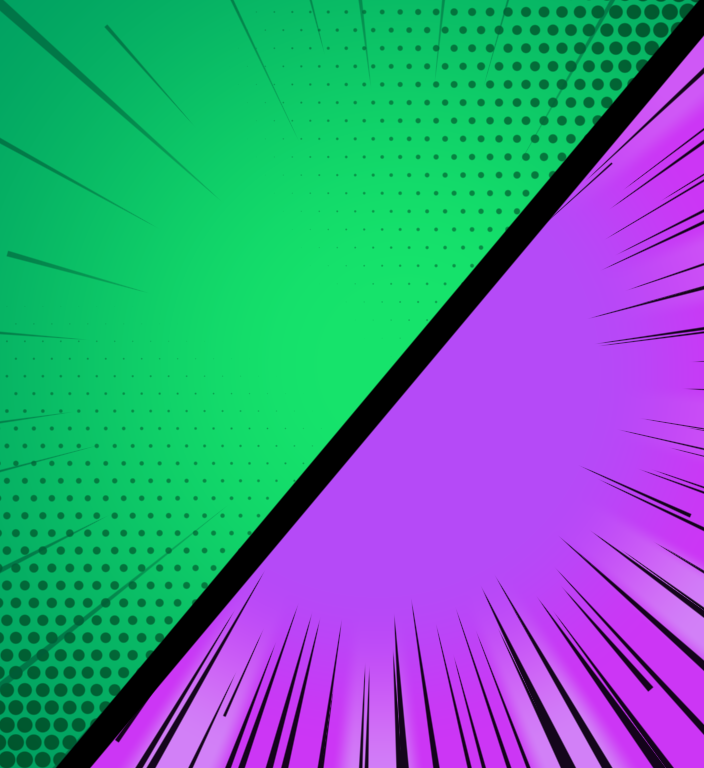
Reproduce this background procedurally as a WebGL 2 fragment shader.

```glsl
#version 300 es
precision highp float;
// Comic versus backdrop: halftone green and speed-line purple halves split by a black diagonal bar.

#define GREEN_CENTER vec2(0.527, 0.525)
#define PURPLE_CENTER vec2(0.492, 0.512)
#define BAR_SLOPE 0.838
#define BAR_OFFSET 0.095
#define BAR_HALF_WIDTH 0.0225
#define DOT_RADIUS 0.0115
#define DOT_REACH 0.72
#define GREEN_SPIKES 32.0
#define PURPLE_SPIKES 64.0
#define BEAM_STEP 0.4712

uniform vec2 u_resolution;
out vec4 fragColor;

const float TAU = 6.2831853;

float hash(vec2 p) {
    return fract(sin(dot(p, vec2(127.1, 311.7))) * 43758.5453);
}

// Coverage of a shape from its signed distance
float fill(float d) {
    float px = 1.0 / u_resolution.y;
    return smoothstep(px, -px, d);
}

// Radial wedges, one per angular cell, sharp towards the middle
float spikes(vec2 q, float count, float seed, vec2 tipRange, float taper) {
    float r = length(q);
    float a = atan(q.y, q.x) / TAU * count;
    vec2 id = vec2(floor(a), seed);
    float shift = (hash(id) - 0.5) * 0.5;
    float across = abs(fract(a) - 0.5 - shift) * TAU / count * r;
    float tip = mix(tipRange.x, tipRange.y, hash(id + 17.3));
    float tail = tip + mix(0.12, 0.9, hash(id + 41.9));
    float halfWidth = taper * (r - tip) * mix(0.55, 1.3, hash(id + 73.1));
    return fill(across - halfWidth) * smoothstep(0.0, 0.025, r - tip) * fill(r - tail);
}

// Staggered dots that shrink away from a corner; x = coverage, y = nearness
vec2 halftone(vec2 p, vec2 anchor, vec2 pitch, vec2 corner) {
    vec2 g = (p - anchor) / pitch;
    float row = floor(g.y + 0.5);
    g.x += 0.5 * mod(row, 2.0);
    vec2 offset = (g - vec2(floor(g.x + 0.5), row)) * pitch;
    float near = max(1.0 - 1.12 * length(p - corner) / DOT_REACH, 0.0);
    float radius = DOT_RADIUS * pow(near, 1.25);
    float dots = fill(length(offset) - radius) * smoothstep(0.0, 0.15, near);
    return vec2(dots, near);
}

vec3 greenSide(vec2 p) {
    vec2 q = p - GREEN_CENTER;
    vec3 color = mix(vec3(0.085, 0.89, 0.42), vec3(0.0, 0.62, 0.38),
                     smoothstep(0.08, 0.8, length(q)));

    // Halftone in the two corners beside the bar
    vec2 low = halftone(p, vec2(0.009, 0.374), vec2(0.0234, 0.0227), vec2(0.0));
    vec2 high = halftone(p, vec2(0.521, 0.654), vec2(0.0234, 0.0236), vec2(0.918, 1.0));
    vec3 dotColor = vec3(0.0, 0.31, 0.16);
    color = mix(color, dotColor, low.x * mix(0.4, 0.95, low.y));
    color = mix(color, dotColor, high.x * mix(0.4, 0.95, high.y));

    // Soft dark rays
    float ray = spikes(q, GREEN_SPIKES, 3.0, vec2(0.29, 0.46), 0.016);
    float strength = mix(0.3, 0.65, smoothstep(0.3, 0.6, length(q)));
    return mix(color, vec3(0.0, 0.36, 0.22), ray * strength);
}

vec3 purpleSide(vec2 p) {
    vec2 q = p - PURPLE_CENTER;
    float r = length(q);
    float angle = atan(q.y, q.x);
    vec3 color = mix(vec3(0.71, 0.29, 0.97), vec3(0.80, 0.21, 0.96),
                     smoothstep(0.27, 0.5, r));

    // Pale beams at even angles, strongest along the bottom
    float turn = (angle + 0.25 * TAU) / BEAM_STEP;
    float beam = abs(turn - floor(turn + 0.5)) * BEAM_STEP;
    float power = mix(0.75, 0.35, smoothstep(-0.6, -0.2, angle));
    float glow = smoothstep(0.12, 0.06, beam) * smoothstep(0.3, 0.54, r);
    color = mix(color, vec3(0.83, 0.60, 0.97), glow * power);

    // Ink speed lines in two layers, heavier downwards
    float taper = mix(0.021, 0.011, smoothstep(-1.0, -0.2, angle));
    float ink = 0.0;
    for (int i = 0; i < 2; i++) {
        float seed = 11.0 + 8.0 * float(i);
        ink = max(ink, spikes(q, PURPLE_SPIKES, seed, vec2(0.28, 0.43), taper));
    }
    return mix(color, vec3(0.04, 0.0, 0.06), ink * 0.95);
}

void main() {
    vec2 p = gl_FragCoord.xy / u_resolution.y;

    // Signed distance to the diagonal, positive on the purple side
    float slant = inversesqrt(1.0 + BAR_SLOPE * BAR_SLOPE);
    float side = (p.x - BAR_SLOPE * p.y - BAR_OFFSET) * slant;
    vec3 color = side < 0.0 ? greenSide(p) : purpleSide(p);
    color = mix(color, vec3(0.0), fill(abs(side) - BAR_HALF_WIDTH * slant));
    fragColor = vec4(color, 1.0);
}
```
